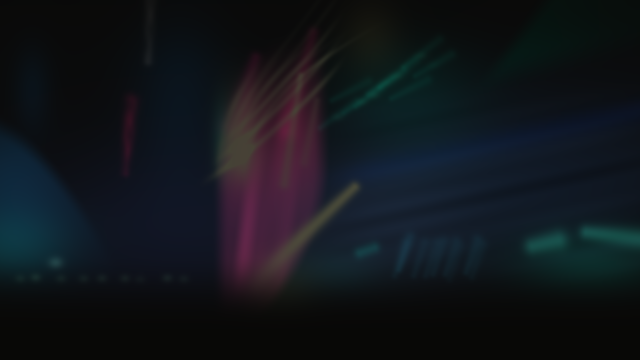
Reproduce this background procedurally as a WebGL 1 fragment shader.

```glsl
precision highp float;
// Dim night scene of blurred city lights: blue haze, a magenta column crossed by
// pale trails, a bright diagonal blade and teal lamps, all fading into black.
// Soft gaussian glows, tapered segments and stretched value noise are layered as light.
uniform vec2 u_resolution;

float hash(vec2 p) {
  vec3 q = fract(vec3(p.xyx) * 0.1031);
  q += dot(q, q.yzx + 33.33);
  return fract((q.x + q.y) * q.z);
}

float noise(vec2 p) {
  vec2 i = floor(p), f = fract(p);
  f = f * f * (3.0 - 2.0 * f);
  return mix(mix(hash(i), hash(i + vec2(1, 0)), f.x),
             mix(hash(i + vec2(0, 1)), hash(i + vec2(1, 1)), f.x), f.y);
}

float bell(float d, float w) { return exp(-d * d / (w * w)); }

float glow(vec2 p, vec2 centre, vec2 radius) {
  vec2 d = (p - centre) / radius;
  return exp(-dot(d, d));
}

// Soft segment whose width runs from wa at a to wb at b
float streak(vec2 p, vec2 a, vec2 b, float wa, float wb) {
  vec2 ab = b - a;
  float h = clamp(dot(p - a, ab) / dot(ab, ab), 0.0, 1.0);
  return bell(length(p - a - ab * h), mix(wa, wb, h));
}

float band(float x, float lo, float hi, float soft) {
  return smoothstep(lo - soft, lo + soft, x) * (1.0 - smoothstep(hi - soft, hi + soft, x));
}

// Broad blue and green haze, with the slanted beams on the right
vec3 haze(vec2 p) {
  vec3 c = vec3(0.04, 0.041, 0.041);
  c += vec3(0.025, 0.04, 0.095) * glow(p, vec2(0.47, 0.37), vec2(0.42, 0.24));
  c += vec3(0.0, 0.035, 0.065) * glow(p, vec2(0.5, 0.74), vec2(0.13, 0.24));
  c += vec3(0.04, 0.065, 0.1) * glow(p, vec2(1.06, 0.38), vec2(0.28, 0.2));
  c += vec3(0.02, 0.05, 0.095) * glow(p, vec2(1.48, 0.5), vec2(0.5, 0.24));
  c += vec3(0.0, 0.03, 0.055) * glow(p, vec2(0.09, 0.75), vec2(0.05, 0.12));
  float dome = 1.0 - smoothstep(-0.04, 0.04, p.y - 0.65 + 0.55 * p.x + 2.2 * p.x * p.x);
  c += vec3(0.01, 0.1, 0.165) * dome * glow(p, vec2(0.03, 0.5), vec2(0.21, 0.2));
  c += vec3(0.0, 0.12, 0.115) * glow(p, vec2(0.03, 0.32), vec2(0.17, 0.1));
  float slant = p.y - 0.22 * p.x;
  float grain = noise(vec2(p.x * 2.5, slant * 32.0)) - 0.5;
  float right = smoothstep(0.85, 1.05, p.x);
  c += vec3(0.02, 0.03, 0.045) * grain * right * band(p.y, 0.25, 0.72, 0.08);
  c += vec3(0.0, 0.015, 0.06) * right * bell(slant - 0.3, 0.035);
  // Green wedge in the upper right corner
  float wedge = smoothstep(-0.03, 0.04, p.x - 1.35 - 0.75 * (p.y - 0.78))
              * smoothstep(-0.04, 0.07, p.y - 0.77 - 0.25 * (p.x - 1.36));
  c += vec3(-0.02, 0.05, 0.03) * wedge * (1.0 - 0.55 * smoothstep(1.45, 1.78, p.x));
  c += vec3(-0.01, 0.065, 0.055) * glow(p, vec2(1.13, 0.73), vec2(0.2, 0.16));
  return c;
}

// Magenta column with vertical slats
vec3 column(vec2 p) {
  float rise = max(p.y - 0.45, 0.0), dip = max(0.55 - p.y, 0.0);
  float left = 0.613 + 0.76 * rise * rise;
  float right = 0.895 - 0.9 * dip * dip;
  float slats = 0.5 + 0.8 * noise(vec2((p.x - 0.12 * p.y) * 28.0, p.y * 3.0));
  float height = smoothstep(0.08, 0.3, p.y) * (1.0 - smoothstep(0.5, 0.93, p.y));
  vec3 c = vec3(0.25, 0.05, 0.12) * band(p.x, left, right, 0.025) * slats * height;
  c += vec3(0.11, 0.01, 0.05) * streak(p, vec2(0.8, 0.64), vec2(0.87, 0.91), 0.03, 0.016);
  c += vec3(0.1, 0.01, 0.05) * streak(p, vec2(0.64, 0.65), vec2(0.71, 0.84), 0.03, 0.016);
  return c;
}

// Coverage of the pale trails sweeping over the column
float trails(vec2 p) {
  float t = 0.0;
  for (int i = 0; i < 5; i++) {
    float k = float(i), y = p.y - 0.52;
    float patchy = 0.35 + 0.9 * noise(vec2(p.y * 11.0, k * 3.7));
    float arc = p.x - 0.608 - 0.018 * k - (1.2 + 0.25 * k) * y * y;
    t += 0.3 * patchy * bell(arc, 0.013) * band(p.y, 0.53, 0.78 + 0.025 * k, 0.08);
    float x = p.x - 0.567;
    float sweep = p.y - 0.495 - 0.035 * k - (0.6 + 0.08 * k) * x - 0.7 * x * x;
    t += (0.45 - 0.09 * k) * patchy * bell(sweep, 0.013) * band(p.x, 0.59 + 0.03 * k, 0.92, 0.05);
  }
  t += 0.4 * streak(p, vec2(0.79, 0.49), vec2(0.835, 0.79), 0.016, 0.01);
  t += 0.22 * streak(p, vec2(0.845, 0.55), vec2(0.88, 0.72), 0.014, 0.01);
  t += 0.5 * glow(p, vec2(0.67, 0.56), vec2(0.05, 0.065));
  t += 0.3 * glow(p, vec2(0.66, 0.66), vec2(0.05, 0.11));
  return min(t, 0.85);
}

// Lamps and scattered small lights
vec3 lights(vec2 p) {
  vec3 c = vec3(0.06, 0.065, 0.02) * glow(p, vec2(0.78, 0.19), vec2(0.1, 0.09));
  c += vec3(0.06, 0.05, 0.02) * glow(p, vec2(1.03, 0.91), vec2(0.08, 0.1));
  c += vec3(0.0, 0.07, 0.05) * glow(p, vec2(0.615, 0.62), vec2(0.025, 0.1));
  float flicker = 0.4 + 0.7 * noise(p * vec2(50.0, 24.0));
  c += vec3(0.16, 0.01, 0.05) * flicker * streak(p, vec2(0.347, 0.52), vec2(0.366, 0.72), 0.012, 0.019);
  c += vec3(0.075, 0.07, 0.065) * flicker * streak(p, vec2(0.412, 0.83), vec2(0.418, 1.0), 0.013, 0.016);
  c += vec3(0.04, 0.18, 0.145) * streak(p, vec2(1.48, 0.317), vec2(1.55, 0.333), 0.024, 0.028);
  c += vec3(0.04, 0.19, 0.155) * streak(p, vec2(1.63, 0.355), vec2(1.8, 0.335), 0.02, 0.03);
  c += vec3(0.0, 0.115, 0.09) * glow(p, vec2(1.64, 0.27), vec2(0.2, 0.09));
  c += vec3(0.0, 0.11, 0.09) * streak(p, vec2(1.0, 0.298), vec2(1.04, 0.312), 0.016, 0.016);
  c += vec3(0.01, 0.06, 0.055) * glow(p, vec2(0.93, 0.24), vec2(0.13, 0.07));
  for (int i = 0; i < 9; i++) {
    float k = float(i), r = hash(vec2(k, 7.0)), s = hash(vec2(k, 19.0));
    // Teal slanted flecks right of the column
    vec2 a = vec2(0.89 + 0.033 * k, 0.53 + 0.02 * k + 0.2 * r);
    c += vec3(0.0, 0.045, 0.035) * streak(p, a, a + vec2(0.1, 0.05 + 0.04 * s), 0.009, 0.014);
    c += vec3(0.02, 0.07, 0.05) * s * glow(p, a + vec2(0.05, 0.03), vec2(0.016, 0.011));
    // Leaning blue panes and the low row of lamps
    vec2 b = vec2(1.08 + 0.028 * k + 0.03 * s, 0.2 + 0.06 * r);
    c += vec3(0.01, 0.06, 0.07) * r * streak(p, b, b + vec2(0.03, 0.09), 0.01, 0.016);
    vec2 lamp = vec2(0.04 + 0.058 * k + 0.03 * s, 0.22 + 0.01 * r);
    c += vec3(0.06, 0.1, 0.07) * r * glow(p, lamp, vec2(0.015, 0.012));
  }
  c += vec3(0.08, 0.13, 0.11) * glow(p, vec2(0.155, 0.27), vec2(0.02, 0.016));
  return c;
}

void main() {
  vec2 p = gl_FragCoord.xy / u_resolution * vec2(16.0 / 9.0, 1.0);
  vec3 c = haze(p) + column(p) + lights(p);
  c = mix(c, vec3(0.27, 0.28, 0.21), trails(p));
  float blade = streak(p, vec2(0.7, 0.21), vec2(0.985, 0.48), 0.028, 0.015);
  c = mix(c, vec3(0.31, 0.31, 0.23), 0.85 * blade * smoothstep(0.66, 0.84, p.x));
  // Black floor and a dimmed top edge
  float floorFade = smoothstep(0.06, 0.29, p.y);
  c = mix(vec3(0.032, 0.03, 0.024), c, floorFade * (1.0 - 0.35 * smoothstep(0.8, 1.0, p.y)));
  gl_FragColor = vec4(c, 1.0);
}
```
